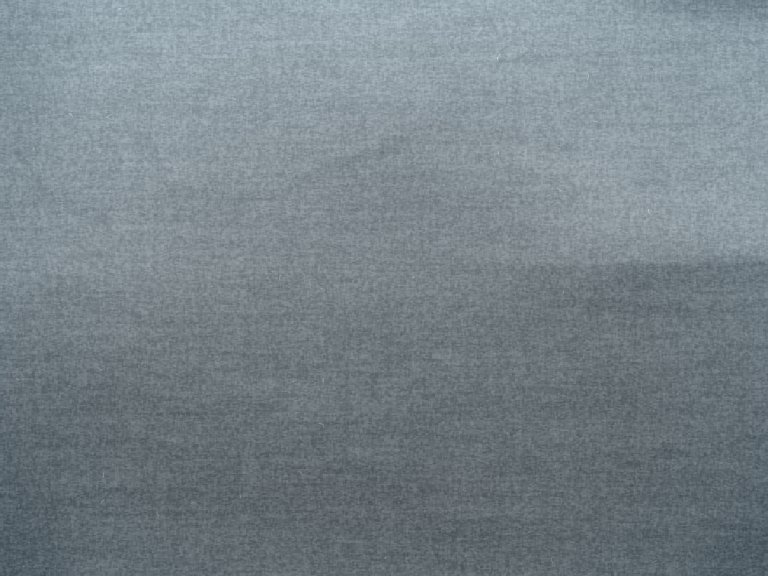
This texture is drawn by a Shadertoy shader. Its source:

```glsl
// Draws softly creased blue-grey cotton cloth, lit from above, with a fine weave.

const vec3 COOL_TINT = vec3(0.0, 0.037, 0.058);   // offset of the cloth colour from grey
const vec3 EDGE_TINT = vec3(-0.014, 0.008, 0.020);  // bluer towards the borders

vec2 hash2(vec2 p) {
    vec3 q = fract(p.xyx * vec3(0.1031, 0.1030, 0.0973));
    q += dot(q, q.yzx + 33.33);
    return fract((q.xx + q.yz) * q.zy);
}

// Cellular noise: a random value per cell with softened borders, centred on zero.
float cellular(vec2 p) {
    vec2 cell = floor(p), f = fract(p);
    float sum = 0.0, total = 0.0;
    for (int y = -1; y <= 1; y++)
        for (int x = -1; x <= 1; x++) {
            vec2 o = vec2(x, y), r = hash2(cell + o);
            vec2 d = o + 0.15 + 0.7 * r - f;
            float weight = exp(-9.0 * dot(d, d));
            sum += weight * (hash2(cell + o + 31.0).x - 0.5);
            total += weight;
        }
    return sum / total;
}

// Layered, warped sines for broad undulations of the cloth.
float layeredSines(vec2 p) {
    float sum = 0.0, amp = 0.5;
    for (int i = 0; i < 5; i++) {
        sum += amp * sin(p.x + 1.3 * sin(p.y * 0.8 + float(i))) * cos(p.y + 0.9 * sin(p.x * 0.7));
        p = mat2(1.5, 0.7, -0.7, 1.5) * p + 2.7;
        amp *= 0.65;
    }
    return sum;
}

// Soft broken ridge from a to b: lit on its upper side, shaded below.
float crease(vec2 p, vec2 a, vec2 b, float width) {
    vec2 dir = b - a;
    float len = length(dir);
    dir /= len;
    float along = dot(p - a, dir) / len;
    float across = dot(p - a, vec2(-dir.y, dir.x)) / width;
    across += 0.4 * sin(along * 7.0 + a.x * 20.0) + 0.25 * sin(along * 23.0);
    float ends = smoothstep(0.0, 0.4, along) * smoothstep(1.0, 0.6, along);
    float breaks = 0.7 + 0.3 * sin(along * 15.0 + a.y * 30.0);
    return ends * breaks * (across - 0.2) * exp(-across * across);
}

// Soft round spot of the given radii.
float spot(vec2 p, vec2 centre, vec2 radii) {
    vec2 d = (p - centre) / radii;
    return exp(-dot(d, d));
}

// Broad light and shadow over the cloth.
float lighting(vec2 p, float aspect) {
    float light = mix(0.372, 0.590, smoothstep(0.08, 1.04, p.y + 0.02 * sin(p.x * 5.0)));
    // Right-hand fold: a bright shelf above a shadow line
    float side = smoothstep(0.72, 1.10, p.x);
    float edge = p.y - 0.542 - 0.006 * sin(p.x * 11.0);
    light += side * 0.070 * smoothstep(-0.012, 0.030, edge) * smoothstep(0.36, 0.05, edge);
    light -= side * 0.035 * smoothstep(0.012, -0.012, edge) * smoothstep(-0.25, 0.0, edge);
    // Dim patches, a paler left side and darkened borders
    light -= 0.030 * spot(p, vec2(0.72, 0.66), vec2(0.28, 0.09));
    light += 0.040 * spot(p, vec2(0.14, 0.60), vec2(0.22, 0.18));
    light += 0.030 * spot(p, vec2(0.45, 0.93), vec2(0.45, 0.14));
    light -= 0.19 * spot(p, vec2(aspect - 0.06, 1.03), vec2(0.17, 0.06));
    light -= 0.05 * smoothstep(0.22, 0.0, p.x) * smoothstep(0.1, 0.9, abs(p.y - 0.45) * 2.0);
    return light - 0.03 * smoothstep(0.20, 0.0, aspect - p.x) * smoothstep(0.4, 0.0, p.y);
}

// Main folds, then many faint scattered wrinkles.
float creases(vec2 p, float aspect) {
    float sum = 0.065 * crease(p, vec2(0.25, 0.600), vec2(0.90, 0.840), 0.016);
    sum += 0.075 * crease(p, vec2(0.70, 0.878), vec2(1.15, 0.922), 0.009);
    sum += 0.040 * crease(p, vec2(0.92, 0.495), vec2(1.25, 0.460), 0.013);
    sum += 0.035 * crease(p, vec2(0.02, 0.720), vec2(0.22, 0.610), 0.022);
    sum += 0.035 * crease(p, vec2(0.20, 0.810), vec2(0.50, 0.822), 0.012);
    sum += 0.045 * crease(p, vec2(1.14, 0.115), vec2(1.36, 0.075), 0.009);
    for (int i = 0; i < 26; i++) {
        vec2 r = hash2(vec2(i, 7.0)), s = hash2(vec2(i, 19.0));
        vec2 start = r * vec2(aspect, 0.9);
        float angle = mix(-0.2, 0.8, s.x * smoothstep(aspect, 0.3, start.x));
        vec2 span = mix(0.08, 0.26, s.y) * vec2(cos(angle), sin(angle));
        sum += 0.022 * crease(p, start, start + span, mix(0.008, 0.022, r.y));
    }
    return sum;
}

// Irregular threads: mostly horizontal, with fainter vertical ones.
float weave(vec2 p) {
    float grain = 0.080 * cellular(p * vec2(180.0, 350.0));
    grain += 0.056 * cellular(p.yx * vec2(130.0, 330.0) + 41.0);
    grain += 0.034 * cellular(p * vec2(14.0, 210.0) + 83.0);
    grain += 0.016 * cellular(p.yx * vec2(7.0, 110.0) + 17.0);
    return grain + 0.018 * cellular(p * vec2(4.0, 40.0) + 29.0);
}

// Sparse pale fibres, one at most per grid cell.
float lint(vec2 p, float cells, float pixel) {
    vec2 g = p * cells, id = floor(g);
    vec2 r = hash2(id + 5.0), s = hash2(id + 61.0);
    vec2 d = (fract(g) - mix(vec2(0.2), vec2(0.8), r)) / cells;
    float c = cos(s.x * 6.283), n = sin(s.x * 6.283);
    d = mat2(c, -n, n, c) * d;
    d.y += 40.0 * d.x * d.x;
    d.x = max(abs(d.x) - 0.005 * s.y * s.y * s.y, 0.0);
    return step(0.6, hash2(id + 97.0).x) * smoothstep(0.0009 + pixel, 0.0, length(d));
}

void mainImage(out vec4 fragColor, in vec2 fragCoord) {
    vec2 p = fragCoord / iResolution.y;
    float aspect = iResolution.x / iResolution.y;
    float tone = lighting(p, aspect) + creases(p, aspect);
    tone += 0.022 * layeredSines(p * vec2(4.0, 9.0)) + weave(p);
    tone += 0.12 * lint(p, 13.0, 0.5 / iResolution.y);
    float border = smoothstep(0.25, 0.75, length((p / vec2(aspect, 1.0) - vec2(0.5, 0.4))));
    vec3 cloth = tone + COOL_TINT * mix(0.85, 1.2, p.y) + EDGE_TINT * border;
    fragColor = vec4(clamp(cloth, 0.0, 1.0), 1.0);
}
```
